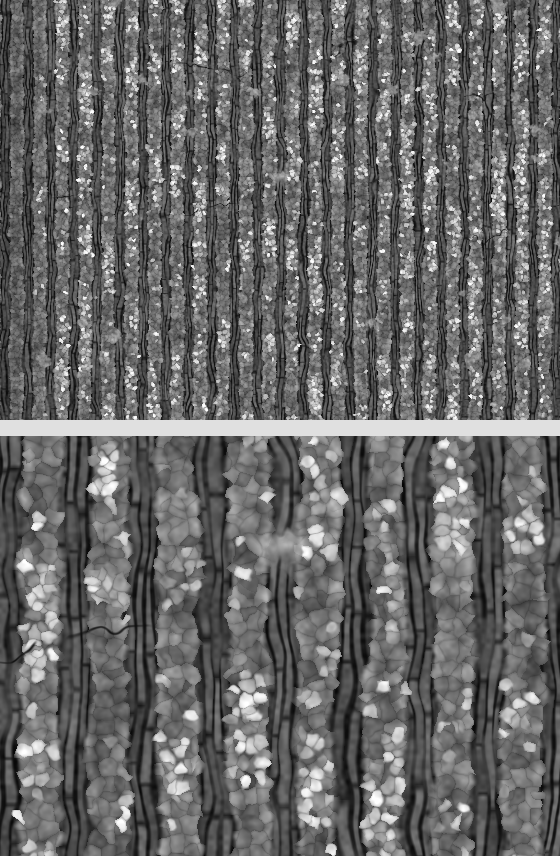
Top: the whole. Bottom: its middle third, enlarged.
Reproduce this texture procedurally as a Shadertoy shader.

```glsl
#define RIDGES 18.3        // ridges per canvas height
#define RIDGE_HALF 0.285   // half width of a ridge, in ridge spacings
#define STRANDS 6.0        // strands per ridge spacing
#define GRAIN_SCALE 88.0   // ridge grains per canvas height
#define CRYSTAL_SCALE 104.0 // bright crystals per canvas height
#define CRYSTAL_SHARE 0.95
#define DUST_SCALE 8.0
#define CRACK_SCALE 3.0
#define CREVICE_TONE 0.09
#define STRAND_TONE 0.36
#define RIDGE_TONE 0.44

float hash(vec2 p) {
    vec3 q = fract(p.xyx * 0.1031);
    q += dot(q, q.yzx + 33.33);
    return fract((q.x + q.y) * q.z);
}

vec2 hash2(vec2 p) {
    return vec2(hash(p), hash(p + 71.7));
}

float noise(vec2 p) {
    vec2 i = floor(p), f = fract(p);
    f = f * f * (3.0 - 2.0 * f);
    return mix(mix(hash(i), hash(i + vec2(1, 0)), f.x),
               mix(hash(i + vec2(0, 1)), hash(i + 1.0), f.x), f.y);
}

// Two octaves, centred on zero
float rough(vec2 p) {
    return 0.65 * noise(p) + 0.35 * noise(p * 2.1 + 13.0) - 0.5;
}

// 1 inside the limit, 0 outside
float inside(float d, float limit, float blur) {
    return 1.0 - smoothstep(limit - blur, limit + blur, d);
}

// Cellular grains: centre (xy), distance to it (z), distance to the seam (w)
vec4 grains(vec2 p, float scale) {
    vec2 q = p * scale;
    q += 0.7 * vec2(rough(q * 1.1 + 5.0), rough(q * 1.1 + 47.0));
    vec2 base = floor(q), centre = q;
    float first = 9.0, second = 9.0;
    for (int j = -1; j <= 1; j++)
    for (int i = -1; i <= 1; i++) {
        vec2 cell = base + vec2(i, j);
        vec2 c = cell + hash2(cell + scale);
        float d = distance(q, c);
        if (d < first) { second = first; first = d; centre = c; }
        else second = min(second, d);
    }
    return vec4(centre / scale, first, second - first);
}

// Wavy coordinate across the ridges; ridge axes lie at half integers
float ridgeCoord(vec2 p) {
    return p.x * RIDGES + 0.77
         + 0.12 * (noise(p * vec2(18.0, 14.0)) - 0.5)
         + 0.08 * (noise(p * vec2(40.0, 45.0)) - 0.5);
}

float axisDistance(vec2 p) {
    return abs(fract(ridgeCoord(p)) - 0.5);
}

// Knobbly, segmented strands with crevices that open and close
float strands(vec2 p) {
    float u = ridgeCoord(p);
    float s = u * STRANDS + 1.5 * (noise(vec2(u * 2.2, p.y * 13.0)) - 0.5)
            + 0.5 * (noise(vec2(u * 5.0, p.y * 34.0)) - 0.5);
    float id = floor(s), d = abs(fract(s) - 0.5) * 2.0;
    float segment = p.y * 15.0 + 9.0 * hash(vec2(id, 3.0))
                  + 1.2 * noise(vec2(id, p.y * 11.0));
    float halfWidth = 0.72 + 0.55 * (noise(vec2(id * 7.3, p.y * 24.0)) - 0.5);
    float gap = smoothstep(0.43, 0.5, abs(fract(segment) - 0.5));
    float tone = STRAND_TONE + 0.14 * (hash(vec2(id, floor(segment))) - 0.5)
               + 0.12 * rough(p * vec2(110.0, 60.0));
    tone *= (1.0 - 0.25 * d * d) * (1.0 - 0.5 * gap);
    float depth = CREVICE_TONE + 0.16 * smoothstep(0.45, 0.8, noise(p * vec2(50.0, 22.0) + 31.0));
    return mix(depth, tone, inside(d, halfWidth, 0.28));
}

// Fluffy lumps lying over everything: coverage
float dust(vec2 p) {
    vec2 q = p * DUST_SCALE, base = floor(q);
    float cover = 0.0;
    for (int j = -1; j <= 1; j++)
    for (int i = -1; i <= 1; i++) {
        vec2 cell = base + vec2(i, j);
        vec2 c = cell + hash2(cell + 17.0);
        float size = 0.05 + 0.08 * hash(cell + 5.0);
        float d = distance(q, c) + 0.2 * rough(p * 60.0) + 0.1 * rough(p * 150.0);
        cover = max(cover, inside(d, size, 0.03) * step(hash(cell + 29.0), 0.5));
    }
    return cover;
}

// Short thin cracks running mostly sideways
float cracks(vec2 p) {
    vec2 q = p * CRACK_SCALE, cell = floor(q), f = fract(q) - 0.5;
    float slope = 0.7 * (hash(cell + 41.0) - 0.5);
    float line = f.y - slope * f.x - 0.4 * (hash(cell + 43.0) - 0.5) - 0.12 * rough(p * 40.0);
    float reach = 0.1 + 0.2 * hash(cell + 47.0);
    return inside(abs(line), 0.005, 0.005) * inside(abs(f.x), reach, 0.06)
         * step(hash(cell + 53.0), 0.4) * smoothstep(0.25, 0.5, noise(p * 50.0));
}

void mainImage(out vec4 fragColor, in vec2 fragCoord) {
    vec2 p = fragCoord / iResolution.y;
    float across = axisDistance(p);
    float halfWidth = RIDGE_HALF + 0.1 * rough(p * vec2(20.0, 34.0) + 9.0);

    // Valley floor, shaded beside the ridges
    float shade = strands(p) * mix(0.65, 1.0, smoothstep(0.0, 0.1, across - halfWidth));

    // Softly lumpy ridges with brighter bumpy rims
    vec4 g = grains(p, GRAIN_SCALE);
    float rim = mix(across, axisDistance(g.xy), 0.4) + 0.06 * rough(p * 120.0);
    float body = RIDGE_TONE + 0.17 * (hash(floor(g.xy * 997.0)) - 0.5) - 0.12 * (g.z - 0.4);
    body += 0.2 * rough(p * 75.0) + 0.12 * rough(p * 24.0);
    body += 0.09 * smoothstep(0.12, 0.27, across);
    body *= mix(0.88, 1.0, smoothstep(0.0, 0.25, g.w));
    shade = mix(shade, body, inside(rim, halfWidth, 0.04));

    // Clustered bright crystals of mixed size along the ridge tops
    vec4 k = grains(p, CRYSTAL_SCALE);
    float cluster = 0.1 + smoothstep(0.42, 0.85, noise(k.xy * vec2(34.0, 22.0) + 3.0));
    float chance = CRYSTAL_SHARE * cluster * inside(axisDistance(k.xy), 0.23, 0.09)
                 * smoothstep(0.03, 0.2, k.x);
    float size = 0.45 + 0.35 * hash(floor(k.xy * 773.0));
    float glow = 0.56 + 0.42 * hash(floor(k.xy * 911.0)) - 0.25 * k.z * k.z + 0.2 * rough(p * 150.0);
    glow *= mix(0.85, 1.0, smoothstep(0.0, 0.25, k.w));
    shade = mix(shade, glow, inside(k.z, size, 0.16) * step(hash(floor(k.xy * 877.0)), chance));

    // Cracks, dust and fine surface texture
    shade = mix(shade, 0.07, 0.85 * cracks(p));
    shade = mix(shade, 0.58 + 0.35 * rough(p * 100.0) - 0.15 * (g.z - 0.4), 0.85 * dust(p));
    shade += 0.1 * (noise(p * 250.0) - 0.5);
    shade *= mix(0.85, 1.0, smoothstep(0.0, 0.15, p.x));
    fragColor = vec4(vec3(clamp(shade, 0.0, 1.0)), 1.0);
}
```
